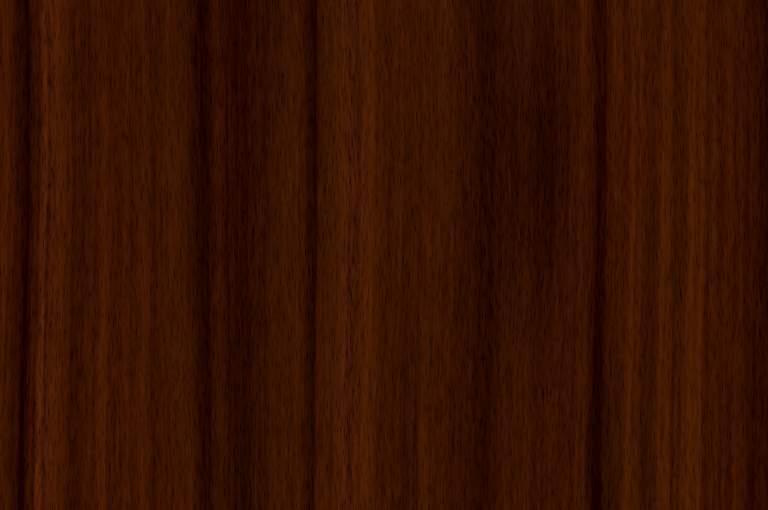
Reproduce this texture procedurally as a WebGL 2 fragment shader.

```glsl
#version 300 es
precision highp float;
precision highp int;
// Dark polished wood with upright grain: wide and narrow shadow bands, two
// glossy ridges, and stretched noise for streaks and hair-thin fibres. Slim
// pores are scattered in jittered cells. One tone drives a brown colour ramp.

uniform vec2 u_resolution;
out vec4 fragColor;

const vec3 DARK_WOOD = vec3(0.130, 0.022, 0.000);
const vec3 LIGHT_WOOD = vec3(0.268, 0.100, 0.008);
const vec3 RIDGE_SHEEN = vec3(0.065, 0.034, 0.024);
const vec3 RED_SHIFT = vec3(0.010, -0.006, 0.000);
const float BASE_TONE = 0.75;
const float BAND_DEPTH = 0.70;
const int BAND_COUNT = 8;
const float BAND_SPACING = 0.2;
const float BAND_JITTER = 0.24;
const int RIDGE_COUNT = 2;
const float RIDGE_START = 0.085;
const float RIDGE_SPACING = 0.6;
const float GRAIN_BEND = 0.030;
const float FIBRE_DEPTH = 0.42;
const int PORE_LAYERS = 4;
const vec2 PORE_CELL = vec2(0.010, 0.042);
const vec2 PORE_SIZE = vec2(0.0011, 0.0120);   // half width, half length
const float PORE_SHARE = 0.65;
const float PORE_DEPTH = 0.55;

// Integer hash, two random values in 0..1
vec2 hash2(vec2 cell) {
    uvec2 v = uvec2(ivec2(cell)) * 1664525u + 1013904223u;
    v.x += v.y * 1664525u;
    v.y += v.x * 1664525u;
    v ^= v >> 16u;
    v.x += v.y * 1664525u;
    v.y += v.x * 1664525u;
    v ^= v >> 16u;
    return vec2(v & 0xffffu) / 65535.0;
}

float noise(vec2 p) {
    vec2 i = floor(p), f = fract(p);
    f = f * f * (3.0 - 2.0 * f);
    float low = mix(hash2(i).x, hash2(i + vec2(1, 0)).x, f.x);
    float high = mix(hash2(i + vec2(0, 1)).x, hash2(i + vec2(1, 1)).x, f.x);
    return mix(low, high, f.y);
}

// Noise centred on zero
float wave(vec2 p) { return noise(p) - 0.5; }

// Shadow bands: narrow ones are deep, the widest fades out along its length
float shadowBands(vec2 p) {
    float light = 1.0;
    for (int i = 0; i < BAND_COUNT; i++) {
        float k = float(i);
        float breadth = fract(k * 0.382);
        float shift = BAND_JITTER * (fract(k * 0.618 + 0.3) - 0.5);
        float width = mix(0.011, 0.080, breadth * breadth);
        float d = p.x - (k + 0.5) * BAND_SPACING - shift;
        d *= d > 0.0 ? 1.5 : 0.7;
        float along = (p.y - 0.70) / 0.30;
        float fade = mix(1.0, exp(-along * along), smoothstep(0.8, 0.9, breadth));
        light *= 1.0 - mix(1.0, 0.75, breadth) * fade * exp(-d * d / (width * width));
    }
    return 1.0 - light;
}

// Glossy ridges: steep on the left, trailing off on the right
float ridges(float x) {
    float sheen = 0.0;
    for (int i = 0; i < RIDGE_COUNT; i++) {
        float d = (x - RIDGE_START - RIDGE_SPACING * float(i)) / 0.020;
        d *= d > 0.0 ? 0.7 : 1.5;
        sheen += exp(-d * d);
    }
    return sheen;
}

// Streaks from broad to thin, gathered into calm and lively zones
float streaks(vec2 p) {
    float contrast = 0.5 + noise(vec2(p.x * 3.0 + 7.0, 2.0));
    float fine = 0.34 * wave(p * vec2(26.0, 0.4) + 11.0)
               + 0.36 * wave(p * vec2(70.0, 0.6) + 31.0)
               + 0.30 * wave(p * vec2(160.0, 1.6) + 57.0);
    return 0.34 * wave(p * vec2(5.0, 0.6) + 3.0) + contrast * fine;
}

// Coverage by slim tapered pores in staggered, jittered columns
float pores(vec2 p, float pixel) {
    float cover = 0.0;
    for (int i = 0; i < PORE_LAYERS; i++) {
        float layer = float(i);
        vec2 q = p / PORE_CELL + layer * vec2(0.37, 0.61);
        float column = floor(q.x);
        q.y += hash2(vec2(column, 900.0 + layer)).x * 8.0;
        vec2 cell = floor(q) + layer * vec2(300.0, 500.0);
        vec2 spot = hash2(cell), kind = hash2(cell + 4000.0);
        vec2 d = (fract(q) - 0.5 - (spot - 0.5) * vec2(0.45, 0.2)) * PORE_CELL;
        d.x += d.y * 0.16 * (kind.y - 0.5);
        float reach = d.y / (PORE_SIZE.y * mix(0.4, 1.0, kind.y));
        float edge = abs(d.x) - PORE_SIZE.x * (1.0 - reach * reach);
        float dash = clamp(0.5 - edge / pixel, 0.0, 1.0);
        cover = max(cover, dash * step(kind.x, PORE_SHARE) * mix(0.35, 1.0, spot.x));
    }
    return cover;
}

void main() {
    vec2 p = gl_FragCoord.xy / u_resolution.y;
    float pixel = 1.0 / u_resolution.y;

    // Gentle sideways bend shared by all the grain
    vec2 grain = p;
    grain.x += GRAIN_BEND * wave(p * vec2(2.5, 1.3) + 5.0);

    float tone = BASE_TONE - BAND_DEPTH * shadowBands(grain) + streaks(grain);
    tone += FIBRE_DEPTH * wave(grain * vec2(290.0, 26.0) + 120.0);
    tone -= PORE_DEPTH * pores(grain, pixel);
    tone = clamp(tone, -0.25, 1.3);

    vec3 color = mix(DARK_WOOD, LIGHT_WOOD, tone);
    color += RIDGE_SHEEN * ridges(grain.x) * clamp(tone, 0.0, 1.0);
    color += RED_SHIFT * wave(grain * vec2(9.0, 1.5) + 80.0);
    fragColor = vec4(clamp(color, 0.0, 1.0), 1.0);
}
```
